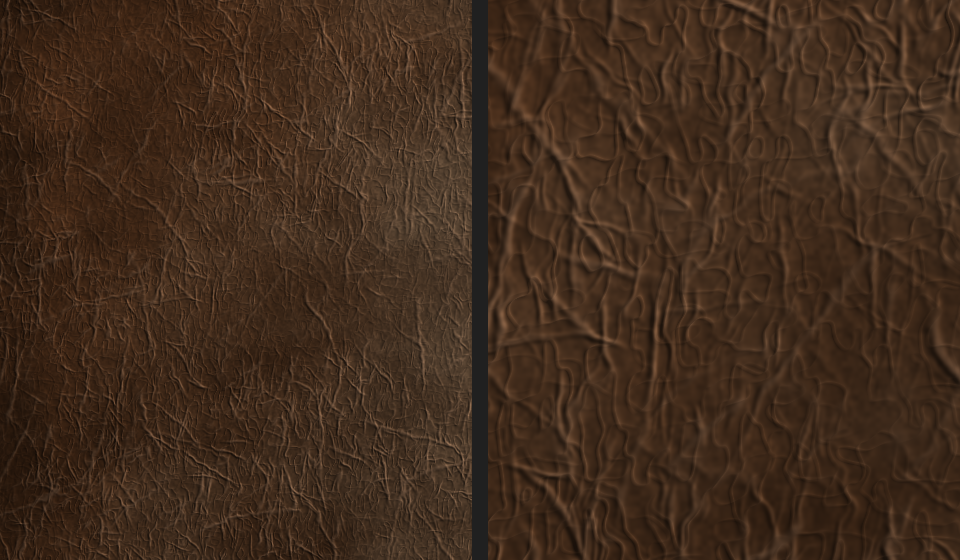
Left: the whole. Right: its middle third, enlarged.
A Shadertoy shader for this texture:

```glsl
#define CREASE_WIDTH 0.0019
#define CREASE_LIGHT 0.52
#define RELIEF 1.05
#define LEAN 1.42
#define SPREAD 1.45
#define MOTTLE 0.62
#define GRAIN 0.20
#define SHADOW_BROWN vec3(0.150, 0.088, 0.045)
#define RUST_BROWN vec3(0.320, 0.192, 0.108)
#define OLIVE_BROWN vec3(0.318, 0.245, 0.180)
#define WORN_TAN vec3(0.440, 0.340, 0.265)

float hash(vec2 p) {
    vec3 q = fract(vec3(p.xyx) * 0.1031);
    q += dot(q, q.yzx + 33.33);
    return fract((q.x + q.y) * q.z);
}

float noise(vec2 p) {
    vec2 i = floor(p), f = fract(p);
    f = f * f * (3.0 - 2.0 * f);
    return mix(mix(hash(i), hash(i + vec2(1, 0)), f.x),
               mix(hash(i + vec2(0, 1)), hash(i + vec2(1, 1)), f.x), f.y);
}

float fbm(vec2 p) {
    float sum = 0.0, gain = 0.533;
    for (int i = 0; i < 4; i++) {
        sum += gain * noise(p);
        p = mat2(1.6, 1.2, -1.2, 1.6) * p + 7.3;
        gain *= 0.5;
    }
    return sum;
}

// Tapered, slightly bent strokes scattered over a jittered grid
float creases(vec2 p, float scale, float width, float seed) {
    vec2 g = p * scale, cell = floor(g);
    float w = max(width, 0.75 / iResolution.y) * scale;
    float sum = 0.0;
    for (int k = 0; k < 36; k++) {
        vec2 c = cell + vec2(k % 3, (k / 3) % 3) - 1.0;
        vec2 id = c + seed + float(k / 9) * 57.0 + 100.0;
        vec2 d = g - c - vec2(hash(id), hash(id + 11.7));
        float turn = 2.0 * hash(id + 23.1) - 1.0;
        float angle = LEAN + SPREAD * turn * abs(turn);
        vec2 axis = vec2(cos(angle), sin(angle));
        float along = dot(d, axis);
        float across = dot(d, vec2(-axis.y, axis.x));
        across += (hash(id + 37.9) - 0.5) * along * along * 0.5;
        float reach = mix(0.4, 1.0, hash(id + 41.3));
        float taper = smoothstep(reach, reach * 0.2, abs(along));
        float strength = hash(id + 53.7);
        float r = across / (w * mix(0.7, 1.3, strength));
        sum += exp(-r * r) * taper * strength * strength;
    }
    return sum;
}

// Thin crests along the contour lines of a noise field
float crackle(vec2 p) {
    float crest = 1.0 - abs(2.0 * noise(p) - 1.0);
    return pow(crest, 5.0);
}

float leatherHeight(vec2 p) {
    vec2 wobble = vec2(noise(p * 22.0), noise(p * 22.0 + 40.0)) - 0.5;
    vec2 jag = vec2(noise(p * 85.0 + 9.0), noise(p * 85.0 + 70.0)) - 0.5;
    vec2 q = p + 0.011 * wobble + 0.0055 * jag;
    float cluster = smoothstep(0.30, 0.66, fbm(p * 4.5 + 15.0));
    float folds = creases(q, 7.0, CREASE_WIDTH * 1.3, 3.0) * 0.85;
    folds += creases(q, 13.0, CREASE_WIDTH, 131.0) * mix(0.4, 0.95, cluster);
    folds += creases(q, 25.0, CREASE_WIDTH * 0.85, 277.0) * mix(0.3, 0.9, cluster);
    float fine = crackle(q * vec2(120.0, 62.0)) * mix(0.18, 0.42, cluster);
    fine += crackle(q * vec2(70.0, 88.0) + 31.0) * 0.18;
    float swell = 0.35 * noise(q * vec2(55.0, 28.0)) + 0.25 * noise(p * vec2(150.0, 110.0));
    return 1.35 * (1.0 - exp(-0.9 * (folds + fine))) + swell;
}

// Broad dye tones: rust at upper left, olive at right, dark patches
vec3 dye(vec2 uv, vec2 p) {
    float cloud = fbm(p * vec2(3.6, 4.6) + 4.0) - 0.5;
    float patches = fbm(p * vec2(10.0, 15.0) + 22.0) - 0.5;
    float olive = smoothstep(0.1, 0.95, uv.x + 0.3 * (0.5 - uv.y) + 0.7 * cloud);
    vec3 colour = mix(RUST_BROWN, OLIVE_BROWN, olive);
    float light = 0.25 + 0.62 * uv.x + 0.28 * (uv.y - 0.5);
    light += MOTTLE * (1.3 * cloud + 1.0 * patches);
    light -= 0.12 * smoothstep(0.14, 0.0, uv.x);
    light -= 0.15 * smoothstep(0.9, 1.0, uv.y) * (1.0 - uv.x);
    return mix(SHADOW_BROWN, colour, clamp(light, 0.0, 1.2));
}

void mainImage(out vec4 fragColor, in vec2 fragCoord) {
    vec2 uv = fragCoord / iResolution.xy;
    vec2 p = fragCoord / iResolution.y;

    // Slope toward a light at the upper right
    float height = leatherHeight(p);
    float slope = height - leatherHeight(p + vec2(0.0020, 0.0014));

    // Worn crests, shaded flanks and fine grain
    vec3 colour = dye(uv, p);
    float crest = smoothstep(0.35, 1.5, height);
    colour = mix(colour, WORN_TAN * mix(0.78, 1.0, uv.x), CREASE_LIGHT * crest);
    colour *= 1.0 + RELIEF * clamp(slope, -0.5, 0.6);
    colour *= 1.0 + GRAIN * (noise(p * 300.0) - 0.5);
    fragColor = vec4(colour, 1.0);
}
```
